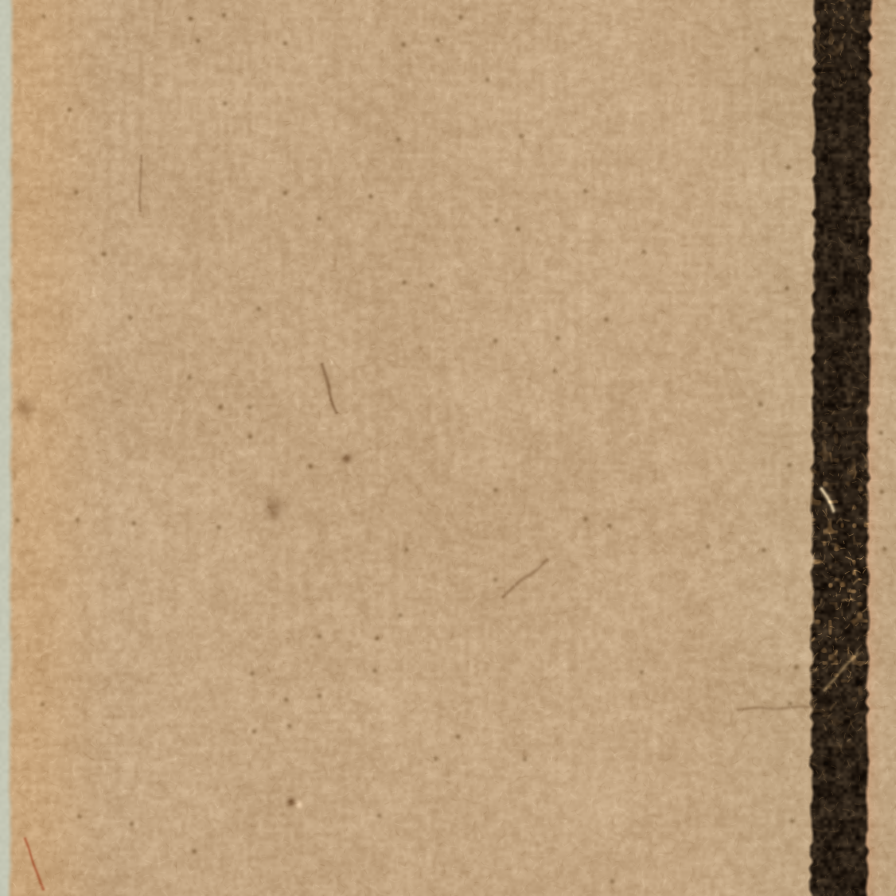
This texture is drawn by a Shadertoy shader. Its source:

```glsl
float hash(vec2 p) {
    return fract(sin(dot(p, vec2(127.1, 311.7))) * 43758.5453);
}

float noise(vec2 p) {
    vec2 i = floor(p), f = fract(p);
    f = f * f * (3.0 - 2.0 * f);
    return mix(mix(hash(i), hash(i + vec2(1, 0)), f.x),
               mix(hash(i + vec2(0, 1)), hash(i + vec2(1, 1)), f.x), f.y);
}

float fbm(vec2 p) {
    float sum = 0.0, amp = 0.5;
    for (int i = 0; i < 4; i++) {
        sum += amp * noise(p);
        p = mat2(1.6, 1.2, -1.2, 1.6) * p + 7.3;
        amp *= 0.5;
    }
    return sum / 0.9375;
}

mat2 rotation(float a) {
    return mat2(cos(a), sin(a), -sin(a), cos(a));
}

// Soft-ended stroke from a to b
float stroke(vec2 p, vec2 a, vec2 b, float width) {
    vec2 pa = p - a, ba = b - a;
    float d = length(pa - ba * clamp(dot(pa, ba) / dot(ba, ba), 0.0, 1.0));
    return exp(-d * d / (width * width));
}

float speck(vec2 p, vec2 center, float radius) {
    vec2 d = (p - center) / radius;
    return exp(-dot(d, d));
}

// One short, bent fibre per grid cell; the sign makes it pale or dark
float fibres(vec2 uv, float cells, float seed) {
    vec2 p = rotation(seed * 1.7) * uv * cells + seed * 13.1;
    vec2 cell = floor(p);
    vec2 offset = vec2(hash(cell + seed), hash(cell + seed + 31.0)) - 0.5;
    vec2 q = rotation(6.283 * hash(cell + 57.0)) * (fract(p) - 0.5 - 0.25 * offset);
    q.y += (hash(cell + 83.0) - 0.5) * 2.2 * (q.x * q.x - 0.03);
    float halfLength = 0.15 + 0.17 * hash(cell + 19.0);
    float body = exp(-q.y * q.y / 0.0022) * smoothstep(halfLength, halfLength * 0.5, abs(q.x));
    return body * (2.0 * hash(cell + 5.0) - 1.0);
}

void mainImage(out vec4 fragColor, in vec2 fragCoord) {
    vec2 uv = fragCoord / iResolution.xy;
    float aa = 1.0 / iResolution.x;

    // Paper grain and tangled fibres
    float grain = noise(uv * 230.0) - 0.5;
    float weave = noise(uv * vec2(75.0, 190.0)) + noise(uv * vec2(190.0, 75.0) + 40.0) - 1.0;
    float clouds = fbm(uv * 9.0) - 0.5;
    float tangle = 0.0;
    for (int i = 0; i < 9; i++) {
        float layer = float(i);
        tangle += fibres(uv, 26.0 + 6.0 * layer, layer + 1.0);
    }

    // Kraft paper, warmer at the left and slightly grey beside the bar
    vec3 paper = vec3(0.765, 0.648, 0.508);
    paper += vec3(0.025, 0.003, -0.022) * smoothstep(0.14, 0.02, uv.x);
    paper -= vec3(0.012, 0.002, 0.0) * smoothstep(0.75, 0.9, uv.x);
    paper += vec3(0.9, 1.0, 1.05) * (0.05 * grain + 0.045 * weave + 0.05 * clouds + 0.03 * tangle);

    // Rare dark flecks
    vec2 fleckPos = uv * 30.0;
    vec2 fleckCell = floor(fleckPos);
    float fleck = speck(fract(fleckPos), vec2(0.3) + 0.4 * hash(fleckCell + 3.0), 0.09);
    paper -= 0.16 * fleck * step(0.91, hash(fleckCell));

    // Individual long fibres and stains
    vec2 bent = uv + 0.004 * (vec2(noise(uv * 45.0), noise(uv * 45.0 + 9.0)) - 0.5);
    float marks = 0.9 * stroke(bent, vec2(0.361, 0.594), vec2(0.375, 0.538), 0.0022);
    marks += 0.6 * stroke(bent, vec2(0.560, 0.333), vec2(0.610, 0.375), 0.0022);
    marks += 0.5 * stroke(bent, vec2(0.825, 0.208), vec2(0.905, 0.211), 0.0022);
    marks += 0.5 * stroke(bent, vec2(0.158, 0.825), vec2(0.156, 0.765), 0.002);
    marks += 1.2 * speck(uv, vec2(0.387, 0.488), 0.005);
    marks += 1.4 * speck(uv, vec2(0.325, 0.105), 0.0045);
    marks += 0.7 * speck(bent, vec2(0.306, 0.431), 0.011);
    marks += 0.8 * speck(bent, vec2(0.029, 0.544), 0.010);
    paper -= vec3(0.19, 0.20, 0.19) * marks;
    paper -= vec3(0.08, 0.20, 0.18) * stroke(bent, vec2(0.029, 0.063), vec2(0.048, 0.008), 0.002);
    paper += 0.15 * speck(uv, vec2(0.334, 0.102), 0.004);

    // Pale backing along the left edge
    float edge = 0.011 + 0.002 * (noise(vec2(uv.y * 60.0, 2.0)) - 0.5) + 0.002 * uv.y;
    vec3 backing = vec3(0.77, 0.78, 0.71) + 0.03 * grain;
    vec3 color = mix(backing, paper, smoothstep(edge - 0.003 - aa, edge + 0.003 + aa, uv.x));

    // Printed black bar with ragged, slightly leaning sides
    float lean = 0.004 * uv.y;
    float rag = 0.004 * (noise(vec2(uv.y * 130.0, 5.0)) - 0.5);
    float left = 0.905 + lean + rag;
    float right = 0.9675 + lean + 0.004 * (noise(vec2(uv.y * 120.0, 17.0)) - 0.5);
    float soft = 0.0015 + aa;
    float bar = smoothstep(left - soft, left + soft, uv.x) * smoothstep(right + soft, right - soft, uv.x);
    color += vec3(0.04, -0.025, -0.03) * exp(-abs(uv.x - right) / 0.006);

    // Ink with paper fibres showing through, worn below the middle
    float worn = exp(-pow((uv.y - 0.36) / 0.14, 2.0)) + 0.5 * smoothstep(0.85, 1.0, uv.y);
    vec3 ink = vec3(0.165, 0.125, 0.085) + vec3(1.0, 0.88, 0.7) * (0.13 * grain + 0.08 * weave);
    ink += vec3(0.25, 0.20, 0.13) * max(tangle, 0.0) * (0.3 + 0.7 * worn);
    ink += vec3(0.30, 0.23, 0.14) * worn * smoothstep(0.62, 0.9, noise(uv * 150.0 + 61.0));
    ink += vec3(0.62, 0.58, 0.48) * stroke(bent, vec2(0.917, 0.455), vec2(0.930, 0.430), 0.0024);
    ink += vec3(0.28, 0.24, 0.17) * stroke(bent, vec2(0.920, 0.230), vec2(0.956, 0.272), 0.002);
    color = mix(color, max(ink, vec3(0.05, 0.035, 0.02)), bar);

    fragColor = vec4(clamp(color, 0.0, 1.0), 1.0);
}
```
